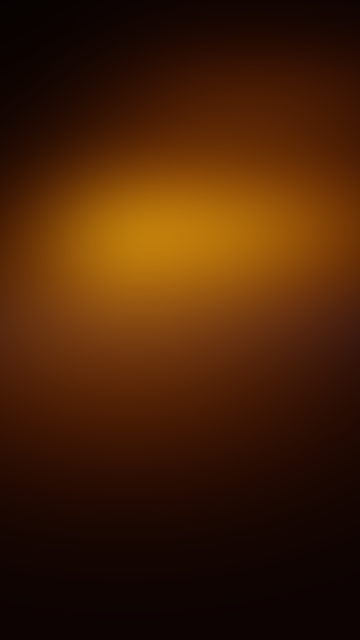
A Shadertoy shader for this background:

```glsl
// Soft amber glow fading into dark brown, like a blurred lamp in a dim room.

// Bell falloff from 1 at the centre, with its own width on each side.
float bell(float offset, float widthBelow, float widthAbove, float power) {
    float width = offset < 0.0 ? widthBelow : widthAbove;
    return exp(-pow(abs(offset) / width, power));
}

// Maps heat to a colour running from near black through brown to gold.
vec3 amber(float heat) {
    return vec3(heat, heat * (0.22 + 0.57 * heat), 0.008 + 0.06 * heat * heat);
}

void mainImage(out vec4 fragColor, in vec2 fragCoord) {
    vec2 uv = fragCoord / iResolution.xy;

    // Bright core, stretched toward the right
    float core = bell(uv.x - 0.44, 0.39, 0.73, 2.5)
               * bell(uv.y - 0.655, 0.13, 0.13, 2.0);

    // Wide ember below it, with a long tail downward
    float ember = bell(uv.x - 0.35, 0.66, 0.66, 2.0)
                * bell(uv.y - 0.50, 0.24, 0.20, 2.0);

    // Faint red-brown light in the upper right
    float upperGlow = bell(uv.x - 0.72, 0.50, 0.50, 2.0)
                    * bell(uv.y - 0.85, 0.10, 0.10, 2.0);

    float heat = 0.045 + 0.50 * core + 0.36 * ember + 0.19 * upperGlow;
    vec3 color = amber(heat);

    // Dusty band under the core
    float haze = bell(uv.y - 0.49, 0.08, 0.08, 2.0);
    color += haze * vec3(0.01, 0.02, 0.045);

    // Darker top left corner
    color *= 1.0 - 0.4 * smoothstep(0.6, 0.0, distance(uv, vec2(0.0, 1.0)));

    fragColor = vec4(color, 1.0);
}
```
